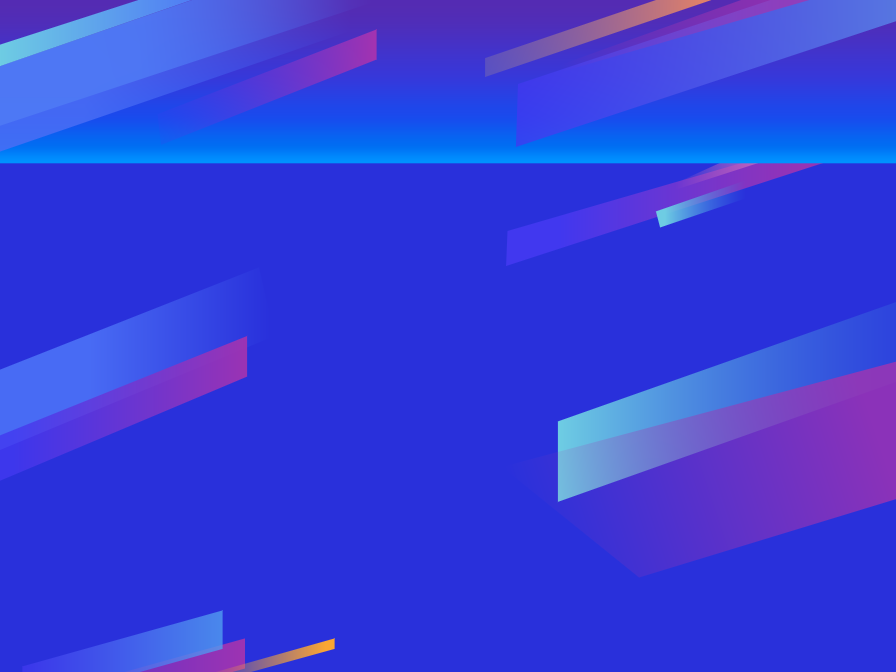
This background is drawn by a WebGL 1 fragment shader. Its source:

```glsl
precision highp float;
// Slanted translucent ribbons on flat blue, below a purple-to-azure banner.
// Each ribbon is a convex quad (half-plane distances) filled with a linear ramp.
// Layout uses a 128 by 96 grid stretched over the canvas, origin at lower left.
uniform vec2 u_resolution;

const vec3 BLUE = vec3(0.16, 0.19, 0.86);
const vec3 INDIGO = vec3(0.26, 0.22, 0.94);
const vec3 SKY = vec3(0.31, 0.48, 0.96);
const vec3 CORNFLOWER = vec3(0.29, 0.43, 0.96);
const vec3 TEAL = vec3(0.43, 0.80, 0.89);
const vec3 MAGENTA = vec3(0.64, 0.20, 0.69);
const vec3 ROSE = vec3(0.74, 0.40, 0.75);
const vec3 ORANGE = vec3(0.98, 0.65, 0.20);
const vec3 CORAL = vec3(0.90, 0.52, 0.40);
const float BANNER_FLOOR = 72.67;

// Signed distance to the line a-b, positive on its right side
float edge(vec2 p, vec2 a, vec2 b) {
  vec2 e = normalize(b - a);
  return dot(p - a, vec2(e.y, -e.x));
}

// Smooth coverage of a convex quad, corners clockwise from top left
float quad(vec2 p, vec2 a, vec2 b, vec2 c, vec2 d) {
  float inside = min(min(edge(p, a, b), edge(p, b, c)), min(edge(p, c, d), edge(p, d, a)));
  float pixel = 96.0 / u_resolution.y;
  return clamp(inside / pixel + 0.5, 0.0, 1.0);
}

// Linear blend of two colours with alpha between two positions
vec4 ramp(float x, float start, float end, vec4 from, vec4 to) {
  return mix(from, to, clamp((x - start) / (end - start), 0.0, 1.0));
}

vec3 paint(vec3 base, float cover, vec4 shade) {
  return mix(base, shade.rgb, cover * shade.a);
}

vec3 bannerSky(float y) {
  vec3 c = mix(vec3(0.0, 0.57, 1.0), vec3(0.0, 0.43, 0.95), smoothstep(72.67, 75.5, y));
  c = mix(c, vec3(0.10, 0.29, 0.93), smoothstep(74.5, 80.0, y));
  c = mix(c, vec3(0.21, 0.22, 0.86), smoothstep(78.5, 86.0, y));
  return mix(c, vec3(0.33, 0.17, 0.70), smoothstep(83.0, 96.0, y));
}

vec3 banner(vec2 p) {
  vec3 c = bannerSky(p.y);
  // Left: wide blue sheets, teal rim and magenta ribbon
  c = paint(c, quad(p, vec2(-1.0, 86.2), vec2(60.0, 107.2), vec2(60.0, 95.0), vec2(-1.0, 74.0)),
    ramp(p.x, 12.0, 50.0, vec4(CORNFLOWER, 0.85), vec4(CORNFLOWER, 0.0)));
  c = paint(c, quad(p, vec2(-1.0, 86.2), vec2(60.0, 107.2), vec2(60.0, 97.9), vec2(-1.0, 77.7)),
    ramp(p.x, 20.0, 53.0, vec4(SKY, 0.85), vec4(SKY, 0.0)));
  c = paint(c, quad(p, vec2(-1.0, 89.3), vec2(30.0, 99.3), vec2(30.0, 96.9), vec2(-1.0, 86.2)),
    ramp(p.x, 0.0, 28.0, vec4(TEAL, 1.0), vec4(SKY, 1.0)));
  c = paint(c, quad(p, vec2(22.5, 79.7), vec2(53.8, 91.8), vec2(53.8, 87.5), vec2(23.0, 75.3)),
    ramp(p.x, 22.5, 53.8, vec4(INDIGO, 0.15), vec4(MAGENTA, 1.0)));
  // Right: blue sheet, rose overlay and coral ribbon
  c = paint(c, quad(p, vec2(74.0, 84.0), vec2(129.0, 102.3), vec2(129.0, 93.3), vec2(73.7, 75.0)),
    ramp(p.x, 74.0, 128.0, vec4(INDIGO, 0.75), vec4(0.34, 0.46, 0.88, 1.0)));
  c = paint(c, quad(p, vec2(78.0, 86.0), vec2(117.0, 100.0), vec2(117.0, 96.4), vec2(78.0, 85.1)),
    ramp(p.x, 80.0, 112.0, vec4(MAGENTA, 0.0), vec4(MAGENTA, 0.75)));
  return paint(c, quad(p, vec2(69.3, 87.7), vec2(104.0, 99.5), vec2(104.0, 96.8), vec2(69.3, 85.0)),
    ramp(p.x, 69.3, 100.0, vec4(0.45, 0.40, 0.70, 0.55), vec4(CORAL, 0.95)));
}

vec3 field(vec2 p) {
  vec3 c = BLUE;
  // Upper right ribbon with a rose glint and a short teal dash
  c = paint(c, quad(p, vec2(72.5, 63.0), vec2(120.0, 76.8), vec2(120.0, 73.5), vec2(72.3, 58.0)),
    ramp(p.x, 80.0, 115.0, vec4(INDIGO, 0.95), vec4(MAGENTA, 0.9)));
  c = paint(c, quad(p, vec2(96.0, 69.6), vec2(110.0, 76.0), vec2(112.0, 73.9), vec2(96.5, 68.9)),
    ramp(p.x, 96.5, 108.0, vec4(ROSE, 0.0), vec4(ROSE, 0.9)));
  c = paint(c, quad(p, vec2(93.7, 65.8), vec2(106.7, 70.3), vec2(107.5, 68.0), vec2(94.3, 63.5)),
    ramp(p.x, 95.0, 106.5, vec4(TEAL, 1.0), vec4(TEAL.r * 0.5, 0.55, 0.89, 0.0)));
  // Left pair
  c = paint(c, quad(p, vec2(-1.0, 42.8), vec2(37.0, 57.8), vec2(39.2, 48.0), vec2(-1.0, 31.3)),
    ramp(p.x, 13.0, 38.5, vec4(CORNFLOWER, 0.95), vec4(CORNFLOWER, 0.0)));
  c = paint(c, quad(p, vec2(-1.0, 33.4), vec2(35.3, 48.0), vec2(35.3, 42.2), vec2(-1.0, 26.9)),
    ramp(p.x, 2.0, 35.3, vec4(INDIGO, 0.8), vec4(MAGENTA, 0.93)));
  // Right teal ribbon under a diagonal magenta veil
  c = paint(c, quad(p, vec2(79.7, 35.8), vec2(129.0, 53.2), vec2(129.0, 41.8), vec2(79.7, 24.3)),
    ramp(p.x, 80.0, 129.0, vec4(TEAL, 1.0), vec4(0.24, 0.52, 0.88, 0.2)));
  float across = dot(p - vec2(80.0, 24.0), normalize(vec2(3.0, 1.0)));
  c = paint(c, quad(p, vec2(71.7, 29.3), vec2(129.0, 44.6), vec2(129.0, 25.0), vec2(91.3, 13.5)),
    ramp(across, -6.0, 46.0, vec4(MAGENTA, 0.0), vec4(MAGENTA, 0.8)));
  // Lower left trio
  c = paint(c, quad(p, vec2(16.0, -0.5), vec2(35.0, 4.8), vec2(35.0, 0.5), vec2(16.0, -4.8)),
    ramp(p.x, 16.0, 35.0, vec4(MAGENTA, 0.55), vec4(MAGENTA, 0.95)));
  c = paint(c, quad(p, vec2(3.2, 0.8), vec2(31.8, 8.8), vec2(31.8, 3.3), vec2(3.2, -4.7)),
    ramp(p.x, 3.2, 31.8, vec4(INDIGO, 0.7), vec4(0.32, 0.62, 0.94, 0.8)));
  return paint(c, quad(p, vec2(30.8, 0.0), vec2(47.8, 4.8), vec2(47.8, 3.3), vec2(30.8, -1.4)),
    ramp(p.x, 30.8, 46.5, vec4(ORANGE, 0.1), vec4(ORANGE, 1.0)));
}

void main() {
  vec2 p = gl_FragCoord.xy / u_resolution * vec2(128.0, 96.0);
  float inBanner = clamp((p.y - BANNER_FLOOR) * u_resolution.y / 96.0 + 0.5, 0.0, 1.0);
  gl_FragColor = vec4(mix(field(p), banner(p), inBanner), 1.0);
}
```
